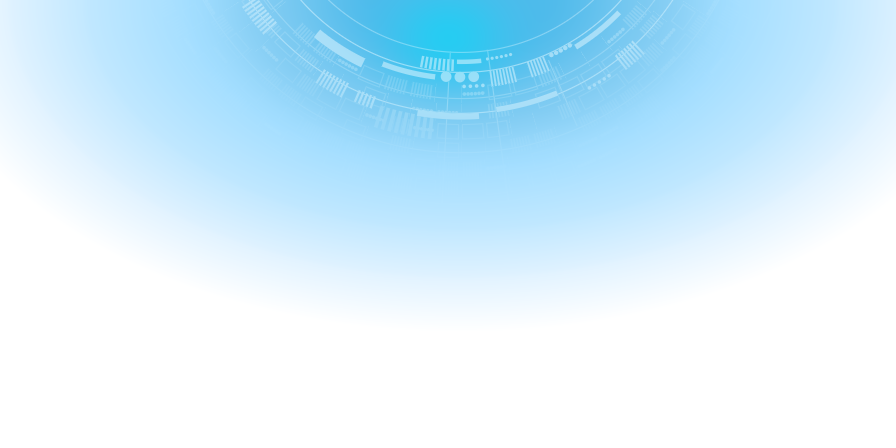
A WebGL 2 fragment shader for this background:

```glsl
#version 300 es
precision highp float;
// Pale blue elliptical glow fading to white, with a cyan core at the top and
// translucent technical dial rings around a centre above the canvas.
// The dial is drawn in polar coordinates from arcs, combs, dots and hashed cells.

#define GLOW_CENTRE vec2(0.029, 0.0)
#define GLOW_RADII vec2(1.21, 0.742)
#define CORE_CENTRE vec2(0.0, 0.085)
#define CORE_SIZE 0.105
#define DIAL_CENTRE vec2(0.029, -0.315)
#define LINE_HALF 0.0013
#define INK_STRENGTH 0.55

uniform vec2 u_resolution;
out vec4 fragColor;

const vec3 CYAN = vec3(0.15, 0.80, 0.95);
const vec3 DEEP = vec3(0.31, 0.73, 0.92);
const vec3 AZURE = vec3(0.51, 0.80, 0.95);
const vec3 SKY = vec3(0.64, 0.87, 1.0);
const vec3 PALE = vec3(0.76, 0.91, 1.0);
const vec3 MIST = vec3(0.88, 0.95, 1.0);
const vec3 INK = vec3(0.86, 0.96, 1.0);

float pixel;  // size of one pixel in canvas heights
vec2 polar;   // dial radius, and angle from straight down

float hash(vec2 v) {
    vec3 h = fract(vec3(v.xyx) * 0.1031);
    h += dot(h, h.yzx + 33.33);
    return fract((h.x + h.y) * h.z);
}

float cover(float d) { return clamp(0.5 - d / pixel, 0.0, 1.0); }

// Shapes on the dial take s = (radius, half height, start angle, end angle).
float sector(vec4 s) {
    float side = max(s.z - polar.y, polar.y - s.w) * polar.x;
    return max(abs(polar.x - s.x) - s.y, side);
}

float band(vec4 s) { return cover(sector(s)); }

float frame(vec4 s) { return cover(abs(sector(s)) - LINE_HALF); }

float ring(float r) { return cover(abs(polar.x - r) - LINE_HALF); }

float spoke(float angle, float from, float to) {
    float d = abs(polar.y - angle) * polar.x - LINE_HALF;
    return cover(max(d, max(from - polar.x, polar.x - to)));
}

// Signed offset along the arc from the middle of the nearest of n cells.
float cellOffset(vec4 s, float n) {
    float span = (s.w - s.z) / n;
    return (fract((polar.y - s.z) / span) - 0.5) * span * polar.x;
}

float comb(vec4 s, float n) {
    float width = (s.w - s.z) / n * s.x * 0.28;
    return cover(max(sector(s), abs(cellOffset(s, n)) - width));
}

float dots(vec4 s, float n) {
    float d = length(vec2(cellOffset(s, n), polar.x - s.x)) - s.y;
    return cover(max(d, sector(s)));
}

// Concentric tracks of faint random frames, hatches and dividers.
float faintTracks() {
    float ink = 0.0;
    for (int i = 0; i < 6; i++) {
        float k = float(i), r = 0.525 + 0.042 * k;
        float n = 9.0 + k, id = floor(polar.y * n);
        float pick = hash(vec2(id + 40.0, k + 3.0));
        vec4 s = vec4(r, 0.016, (id + 0.06) / n, (id + 0.9) / n);
        if (pick < 0.28) ink = max(ink, comb(s, 7.0) * 0.6);
        else if (pick < 0.6) ink = max(ink, frame(s) * 0.6);
        else if (pick < 0.75) ink = max(ink, dots(vec4(r, 0.004, s.zw), 6.0));
        ink = max(ink, spoke(id / n, r - 0.02, r + 0.02) * step(0.6, pick) * 0.6);
    }
    return ink * 0.55;
}

float dial() {
    float ink = faintTracks();
    // Full rings and long spokes
    ink = max(ink, max(ring(0.4766), max(ring(0.568), ring(0.656) * 0.7)));
    ink = max(ink, max(ring(0.432) * 0.7, max(ring(0.535), ring(0.771)) * 0.5));
    ink = max(ink, max(spoke(-0.055, 0.43, 0.77), spoke(0.138, 0.43, 0.77)) * 0.6);
    ink = max(ink, spoke(0.41, 0.49, 0.65) * 0.6);
    // Solid bands
    ink = max(ink, band(vec4(0.505, 0.011, -0.69, -0.447)));
    ink = max(ink, band(vec4(0.490, 0.006, -0.365, -0.118)));
    ink = max(ink, band(vec4(0.492, 0.006, 0.547, 0.80)));
    ink = max(ink, band(vec4(0.453, 0.005, -0.02, 0.10)));
    ink = max(ink, band(vec4(0.575, 0.007, -0.17, 0.07)));
    ink = max(ink, band(vec4(0.565, 0.006, 0.14, 0.39)));
    // Combs
    ink = max(ink, comb(vec4(0.461, 0.013, -0.20, -0.03), 8.0));
    ink = max(ink, comb(vec4(0.495, 0.018, 0.13, 0.25), 8.0));
    ink = max(ink, comb(vec4(0.495, 0.018, 0.31, 0.40), 6.0));
    ink = max(ink, comb(vec4(0.578, 0.018, -0.58, -0.46), 8.0));
    ink = max(ink, comb(vec4(0.578, 0.014, -0.42, -0.34), 5.0));
    ink = max(ink, comb(vec4(0.578, 0.020, 0.66, 0.76), 7.0));
    ink = max(ink, comb(vec4(0.570, 0.020, -0.98, -0.84), 9.0));
    ink = max(ink, comb(vec4(0.604, 0.025, -0.32, -0.10), 9.0) * 0.5);
    // Dotted runs and round teeth
    ink = max(ink, dots(vec4(0.4505, 0.0035, 0.12, 0.26), 6.0));
    ink = max(ink, dots(vec4(0.508, 0.004, 0.0, 0.11), 4.0));
    ink = max(ink, dots(vec4(0.482, 0.005, 0.42, 0.54), 5.0));
    ink = max(ink, dots(vec4(0.586, 0.004, 0.50, 0.61), 5.0));
    ink = max(ink, dots(vec4(0.487, 0.012, -0.10, 0.09), 3.0));
    float fade = 1.0 - 0.88 * smoothstep(0.53, 0.70, polar.x);
    return ink * fade * (1.0 - smoothstep(0.765, 0.785, polar.x));
}

vec3 glow(vec2 p) {
    float d = length((p - GLOW_CENTRE) / GLOW_RADII);
    vec3 c = mix(DEEP, AZURE, smoothstep(0.14, 0.39, d));
    c = mix(c, SKY, smoothstep(0.34, 0.52, d));
    c = mix(c, PALE, clamp((d - 0.50) / 0.20, 0.0, 1.0));
    c = mix(c, MIST, clamp((d - 0.69) / 0.15, 0.0, 1.0));
    c = mix(c, vec3(1.0), clamp((d - 0.83) / 0.17, 0.0, 1.0));
    vec2 core = (p - CORE_CENTRE) / CORE_SIZE * vec2(0.85, 1.0);
    return mix(c, CYAN, exp(-dot(core, core)));
}

void main() {
    // x runs from the middle of the canvas, y downward from the top edge
    pixel = 1.0 / u_resolution.y;
    vec2 p = vec2(gl_FragCoord.x - 0.5 * u_resolution.x, u_resolution.y - gl_FragCoord.y) * pixel;
    vec2 q = p - DIAL_CENTRE;
    polar = vec2(length(q), atan(q.x, q.y));
    fragColor = vec4(mix(glow(p), INK, dial() * INK_STRENGTH), 1.0);
}
```
